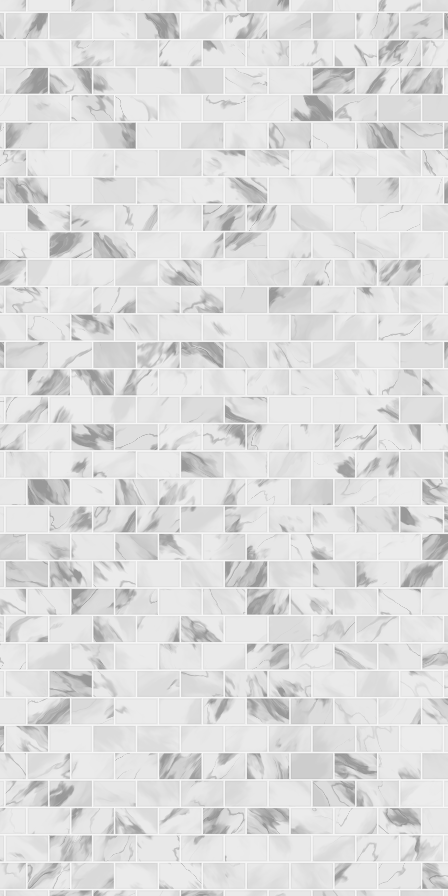
A WebGL 2 fragment shader for this texture:

```glsl
#version 300 es
precision highp float;
// White and grey veined marble bricks in running bond with thin pale grout.

uniform vec2 u_resolution;
out vec4 outColor;

// Lengths are fractions of the canvas width.
const vec2  BRICK = vec2(0.0979, 0.0612);
const vec2  ORIGIN = vec2(0.0599, 0.0143);
const float GROUT_HALF = 0.0018;
const float RIM_WIDTH = 0.004;
const float RIM_SHADE = 0.045;

const vec3  MARBLE = vec3(0.925);
const vec3  GROUT = vec3(0.97);
const float DARKEST = 0.60;
const float GREY_BRICK_SHARE = 0.14;
const float RISING_SHARE = 0.55;   // bricks whose veins rise to the right

float hash(vec2 p) {
    vec3 q = fract(vec3(p.xyx) * 0.1031);
    q += dot(q, q.yzx + 33.33);
    return fract((q.x + q.y) * q.z);
}

float noise(vec2 p) {
    vec2 i = floor(p), f = fract(p);
    f = f * f * (3.0 - 2.0 * f);
    return mix(mix(hash(i), hash(i + vec2(1, 0)), f.x),
               mix(hash(i + vec2(0, 1)), hash(i + vec2(1, 1)), f.x), f.y);
}

float fbm(vec2 p) {
    float sum = 0.0, amp = 0.533;
    for (int i = 0; i < 4; i++) {
        sum += amp * noise(p);
        p = mat2(1.6, 1.2, -1.2, 1.6) * p + 17.3;
        amp *= 0.5;
    }
    return sum;
}

// Fibres stay aligned with the x axis at every octave.
float streaks(vec2 p) {
    return 0.57 * noise(p) + 0.28 * noise(p * 2.0 + 5.1) + 0.15 * noise(p * 4.0 + 9.7);
}

// Darkness of the stone at q, measured in brick heights, for one brick.
float marbleShade(vec2 q, vec2 id) {
    float activity = hash(id + 11.0);
    float side = hash(id + 23.0) < RISING_SHARE ? 1.0 : -1.0;
    float angle = side * mix(0.45, 1.15, hash(id + 37.0));
    vec2 along = vec2(cos(angle), sin(angle));
    vec2 seed = 90.0 * vec2(hash(id + 41.0), hash(id + 59.0));

    // Stretch along the vein direction, then bend.
    vec2 u = vec2(dot(q, along) * 0.7, dot(q, vec2(-along.y, along.x)) * 1.6) + seed;
    vec2 bend = vec2(fbm(u * 1.3 + 3.7), fbm(u * 1.3 + 31.0)) - 0.5;
    u += bend * vec2(0.9, 1.1);

    // Broad grey bands filled with fibres.
    float threshold = mix(0.69, 0.42, activity * activity);
    float band = smoothstep(threshold, threshold + 0.13, fbm(u * 0.9));
    float fibre = smoothstep(0.25, 0.75, streaks(u * vec2(1.5, 3.4)));
    float shade = band * (0.07 + 0.22 * fibre);

    // Thin veins that fade in and out.
    float ridge = 1.0 - smoothstep(0.0, 0.06, abs(noise(u * 1.25 + 50.0) - 0.5));
    float presence = smoothstep(0.15, 0.65, activity) * smoothstep(0.3, 0.7, noise(u * 0.8 + 70.0));
    shade += 0.17 * ridge * presence;

    // Soft clouds and the brick's own tone.
    shade += 0.06 * smoothstep(0.45, 0.75, fbm(u * 0.7 + 120.0));
    shade += 0.02 * hash(id + 67.0);
    shade += 0.045 * step(1.0 - GREY_BRICK_SHARE, hash(id + 83.0));
    return shade;
}

void main() {
    float pixel = 1.0 / u_resolution.x;
    vec2 p = gl_FragCoord.xy * pixel - ORIGIN;

    // Running bond: alternate rows shift by half a brick.
    float row = floor(p.y / BRICK.y);
    p.x += 0.5 * BRICK.x * mod(row, 2.0);
    vec2 id = vec2(floor(p.x / BRICK.x), row);
    vec2 local = p - id * BRICK;
    vec2 gap = min(local, BRICK - local);
    float edge = min(gap.x, gap.y);

    // Stone with a slightly shaded rim.
    float shade = marbleShade(local / BRICK.y, id + 100.0);
    shade += RIM_SHADE * (1.0 - smoothstep(GROUT_HALF, GROUT_HALF + RIM_WIDTH, edge));
    vec3 stone = max(MARBLE - shade, vec3(DARKEST));

    float cover = smoothstep(GROUT_HALF - 0.75 * pixel, GROUT_HALF + 0.75 * pixel, edge);
    outColor = vec4(mix(GROUT, stone, cover), 1.0);
}
```
